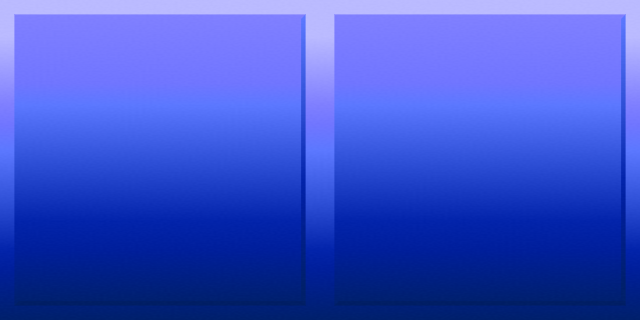
A Shadertoy shader for this background:

```glsl
// Two square glossy blue panels with thin shaded bevels on a pale-to-navy gradient.

const vec3 PALE     = vec3(0.73, 0.73, 1.00);
const vec3 LILAC    = vec3(0.50, 0.50, 1.00);
const vec3 VIOLET   = vec3(0.44, 0.46, 1.00);
const vec3 AZURE    = vec3(0.36, 0.47, 1.00);
const vec3 ROYAL    = vec3(0.18, 0.31, 0.84);
const vec3 ULTRA    = vec3(0.01, 0.14, 0.67);
const vec3 NAVY     = vec3(0.00, 0.12, 0.61);
const vec3 MIDNIGHT = vec3(0.00, 0.125, 0.42);

const float PANEL_HALF = 0.455;
const float BEVEL_WIDTH = 0.014;
const float GRAIN = 0.012;

// Linear blend from 0 at a to 1 at b
float ramp(float a, float b, float x) {
    return clamp((x - a) / (b - a), 0.0, 1.0);
}

// Shared palette; the stops are depths below the top edge
vec3 palette(float depth, vec4 upper, vec4 lower) {
    vec3 c = mix(PALE, LILAC, ramp(upper.x, upper.y, depth));
    c = mix(c, VIOLET, ramp(upper.y, upper.z, depth));
    c = mix(c, AZURE, ramp(upper.z, upper.w, depth));
    c = mix(c, ROYAL, ramp(upper.w, lower.x, depth));
    c = mix(c, ULTRA, ramp(lower.x, lower.y, depth));
    c = mix(c, NAVY, ramp(lower.y, lower.z, depth));
    return mix(c, MIDNIGHT, ramp(lower.z, lower.w, depth));
}

// Antialiased coverage of the region where d is positive
float cover(float d, float pixel) {
    return clamp(d / pixel + 0.5, 0.0, 1.0);
}

vec2 hashGradient(vec2 cell) {
    float h = fract(sin(dot(cell, vec2(127.1, 311.7))) * 43758.5);
    return vec2(cos(6.2832 * h), sin(6.2832 * h));
}

float gradientNoise(vec2 p) {
    vec2 i = floor(p), f = fract(p);
    vec2 u = f * f * (3.0 - 2.0 * f);
    float a = dot(hashGradient(i), f);
    float b = dot(hashGradient(i + vec2(1, 0)), f - vec2(1, 0));
    float c = dot(hashGradient(i + vec2(0, 1)), f - vec2(0, 1));
    float d = dot(hashGradient(i + vec2(1, 1)), f - vec2(1, 1));
    return mix(mix(a, b, u.x), mix(c, d, u.x), u.y);
}

void mainImage(out vec4 fragColor, in vec2 fragCoord) {
    float pixel = 1.0 / iResolution.y;
    vec2 uv = fragCoord * pixel;
    float depth = 1.0 - uv.y;

    // One panel per square tile
    vec2 p = vec2(fract(uv.x), uv.y) - 0.5;
    vec2 toMin = p + PANEL_HALF;    // distances from left and bottom
    vec2 toMax = PANEL_HALF - p;    // distances from right and top
    float inside = min(min(toMin.x, toMin.y), min(toMax.x, toMax.y));

    // Frame, panel face and shaded side share the palette at different depths
    vec3 frame = palette(depth, vec4(0.115, 0.325, 0.39, 0.47), vec4(0.633, 0.78, 0.84, 1.0));
    vec3 face  = palette(depth, vec4(-0.15, 0.05, 0.26, 0.328), vec4(0.508, 0.69, 0.78, 0.953));
    vec3 side  = palette(depth, vec4(-0.4, -0.2, -0.05, 0.057), vec4(0.333, 0.56, 0.65, 0.89));

    // Mitred bevels along the right and bottom
    float rightBevel = cover(min(BEVEL_WIDTH - toMax.x, toMax.y - toMax.x), pixel);
    float bottomBevel = cover(min(BEVEL_WIDTH - toMin.y, toMin.x - toMin.y), pixel);
    vec3 panel = mix(face, side, rightBevel);
    panel = mix(panel, MIDNIGHT * 0.94, bottomBevel);

    // Fine grain, slightly stretched into horizontal streaks
    vec3 color = mix(frame, panel, cover(inside, pixel));
    color += GRAIN * gradientNoise(uv * vec2(90.0, 190.0));
    fragColor = vec4(clamp(color, 0.0, 1.0), 1.0);
}
```
